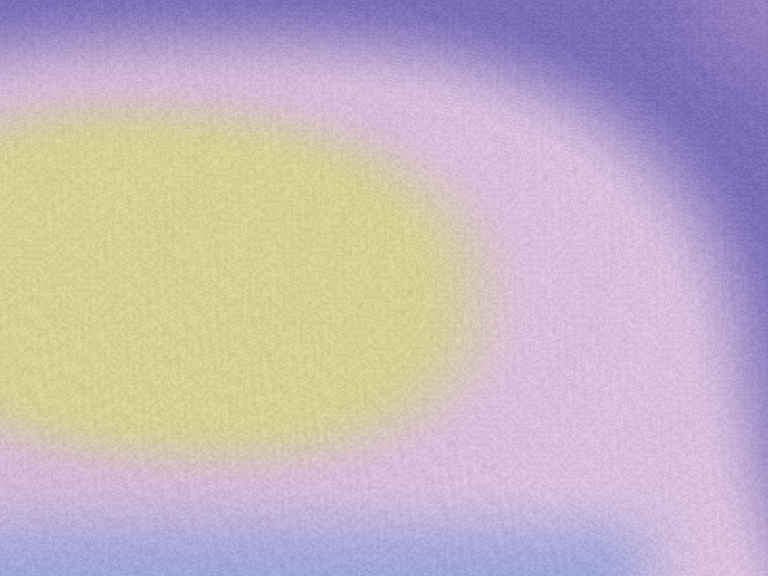
This background is drawn by a Shadertoy shader. Its source:

```glsl
// Soft grainy gradient: a yellow oval resting on a pink field, bounded by a
// violet rim above and to the right and a blue haze along the bottom.
// Superellipse distances are feathered by smoothstep, then grain is added.

#define YELLOW vec3(0.838, 0.818, 0.580)
#define PINK   vec3(0.850, 0.752, 0.872)
#define ROSE   vec3(0.822, 0.722, 0.842)
#define VIOLET vec3(0.482, 0.437, 0.728)
#define MAUVE  vec3(0.590, 0.500, 0.750)
#define BLUE   vec3(0.628, 0.650, 0.858)
#define GRAIN_CELLS  300.0
#define GRAIN_AMOUNT 0.075

float hash(vec2 cell) {
    return fract(sin(dot(cell, vec2(127.1, 311.7))) * 43758.55);
}

float valueNoise(vec2 p) {
    vec2 cell = floor(p);
    vec2 f = fract(p);
    f = f * f * (3.0 - 2.0 * f);
    float low = mix(hash(cell), hash(cell + vec2(1.0, 0.0)), f.x);
    float high = mix(hash(cell + vec2(0.0, 1.0)), hash(cell + 1.0), f.x);
    return mix(low, high, f.y);
}

// Normalised radius: 1 on the outline, 0 at the centre
float superellipse(vec2 p, vec2 radii, float power) {
    vec2 q = pow(abs(p) / radii, vec2(power));
    return pow(q.x + q.y, 1.0 / power);
}

void mainImage(out vec4 fragColor, in vec2 fragCoord) {
    // Height runs from 0 to 1, width from 0 to the aspect ratio
    vec2 p = fragCoord / iResolution.y;
    float aspect = iResolution.x / iResolution.y;

    // Pink field, a little duller on the left
    vec3 color = mix(ROSE, PINK, smoothstep(0.2, 1.05, p.x));

    // Blue haze along the bottom, fading before the right edge
    float haze = 1.0 - smoothstep(0.0, 0.175, p.y);
    haze *= 1.0 - smoothstep(1.02, 1.233, p.x);
    color = mix(color, BLUE, haze);

    // Yellow oval, slightly sheared downward to the right
    vec2 oval = p - vec2(0.295, 0.507);
    oval.y += 0.05 * oval.x;
    float ovalRadius = superellipse(oval, vec2(0.538, 0.300), 2.3);
    color = mix(YELLOW, color, smoothstep(0.78, 1.20, ovalRadius));

    // Violet rim, bending outward near the lower right
    vec2 rim = p - vec2(0.347, 0.167);
    float below = max(0.39 - p.y, 0.0);
    rim.x -= 0.5 * below * below;
    float rimRadius = superellipse(rim, vec2(0.980, 0.781), 2.7);
    float corner = 1.0 - smoothstep(0.0, 0.24, distance(p, vec2(aspect, 1.0)));
    vec3 rimColor = mix(VIOLET, MAUVE, corner);
    color = mix(color, rimColor, smoothstep(0.87, 1.09, rimRadius));

    // Fine film grain
    color += GRAIN_AMOUNT * (valueNoise(p * GRAIN_CELLS) - 0.5);

    fragColor = vec4(clamp(color, 0.0, 1.0), 1.0);
}
```
